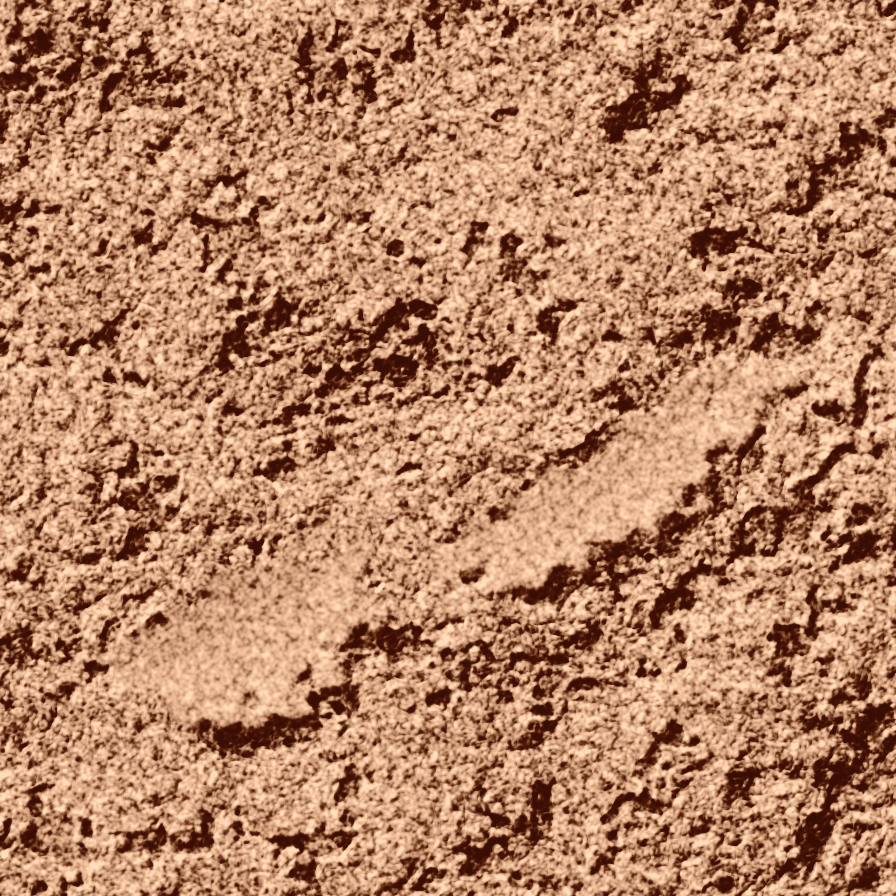
Write a three.js fragment shader that draws this texture.

```glsl
// Crumbly peach-brown pressed powder with smooth swiped slabs, lit from the upper left.
varying vec2 vUv;

#define CRUMB_SCALE 14.0    // cells across the canvas for the largest crumbs
#define GRAIN_SCALE 80.0    // cells across the canvas for the coarsest grains
#define GRAIN_CONTRAST 1.5
#define SLAB_RELIEF 0.055   // height of the slab edges
#define SLAB_SMOOTHNESS 0.75
#define PIT_DEPTH 0.036
#define TRENCH_DEPTH 0.035
#define SUN_SLOPE 1.0       // steepness of the light rays
#define SHADOW_DEPTH 1.35
#define SLOPE_CONTRAST 0.42
#define CAVITY_CONTRAST 14.0
#define EXPOSURE 0.17

const vec2 TO_LIGHT = vec2(-0.6, 0.8);

vec2 gradientAt(vec2 cell) {
  vec3 a = fract(cell.xyx * vec3(0.1031, 0.1030, 0.0973));
  a += dot(a, a.yzx + 33.33);
  float angle = 6.2832 * fract((a.x + a.y) * a.z);
  return vec2(cos(angle), sin(angle));
}

float gradientNoise(vec2 p) {
  vec2 i = floor(p), f = p - i;
  vec2 u = f * f * f * (f * (f * 6.0 - 15.0) + 10.0);
  vec2 e = vec2(1.0, 0.0);
  float low = mix(dot(gradientAt(i), f), dot(gradientAt(i + e.xy), f - e.xy), u.x);
  float high = mix(dot(gradientAt(i + e.yx), f - e.yx), dot(gradientAt(i + e.xx), f - e.xx), u.x);
  return mix(low, high, u.y);
}

vec2 rotate(vec2 p, float angle) {
  float c = cos(angle), s = sin(angle);
  return vec2(c * p.x + s * p.y, c * p.y - s * p.x);
}

// Billowed octaves, slightly steeper when finer: round lumps parted by creases
float crumbs(vec2 p) {
  float sum = 0.0, frequency = CRUMB_SCALE, steepness = 0.85;
  for (int i = 0; i < 4; i++) {
    sum += steepness * abs(gradientNoise(p * frequency + 17.3)) / frequency;
    p = rotate(p, 0.9);
    frequency *= 2.03;
    steepness += 0.08;
  }
  return sum;
}

// Fine speckle of single grains, with deeper gaps than highlights
float grains(vec2 p) {
  float sum = 0.0, frequency = GRAIN_SCALE;
  for (int i = 0; i < 3; i++) {
    sum += gradientNoise(p * frequency + 7.7);
    p = rotate(p, 1.1);
    frequency *= 1.6;
  }
  return GRAIN_CONTRAST * (sum < 0.0 ? 1.2 * sum : sum);
}

// Pressed slab: x is its coverage, y its height, rising to the lower edge
vec2 slab(vec2 p, vec2 center, vec2 halfSize, float angle, float ragged) {
  vec2 q = rotate(p - center, angle) / halfSize;
  q.y += 0.5 * (0.4 - q.x * q.x);
  float cover = smoothstep(0.3, -0.25, length(q) - 1.0 + ragged);
  return vec2(cover, cover * smoothstep(1.2, -1.0, q.y) * SLAB_RELIEF);
}

// Curved crack that follows the outer side of the long slab
float trench(vec2 p, float ragged) {
  vec2 d = p - vec2(0.60, 0.68);
  float r = length(d);
  float arc = smoothstep(0.72, 0.95, dot(d / max(r, 0.001), vec2(0.8, -0.6)));
  return arc * smoothstep(0.028, 0.004, abs(r - 0.385 + 0.06 * ragged));
}

// x is the height of the ground, y how far it is pressed smooth
vec2 ground(vec2 p) {
  float ragged = gradientNoise(p * 27.0 + 5.0);
  float broad = gradientNoise(rotate(p, 0.58) * vec2(4.0, 6.5) + 41.0);
  float hollow = gradientNoise(p * 9.0 + 63.0) + 0.55 * ragged + 0.35 * gradientNoise(p * 62.0);
  float pit = smoothstep(0.13, 0.42, hollow - 0.3 * broad);
  vec2 longSlab = slab(p, vec2(0.68, 0.46), vec2(0.22, 0.055), 0.58, 0.7 * ragged);
  vec2 shortSlab = slab(p, vec2(0.28, 0.29), vec2(0.15, 0.075), 0.45, 0.7 * ragged);
  float scree = max(slab(p, vec2(0.72, 0.385), vec2(0.2, 0.065), 0.62, 1.2 * ragged).x,
                    slab(p, vec2(0.88, 0.09), vec2(0.24, 0.075), 0.5, 1.6 * ragged).x);
  float pressed = max(longSlab.x, shortSlab.x);
  float rough = (1.0 - SLAB_SMOOTHNESS * pressed) * (1.0 - 0.6 * broad + 0.4 * scree);
  float sunken = PIT_DEPTH * pit + TRENCH_DEPTH * trench(p, ragged) + 0.027 * scree;
  float h = crumbs(p + 0.004 * ragged) * rough + (0.06 * broad - sunken) * (1.0 - pressed);
  return vec2(h + max(longSlab.y, shortSlab.y), pressed);
}

// How far the ground toward the light rises above the ray
float castShadow(vec2 p, float level) {
  float blocked = 0.0;
  for (int i = 1; i <= 9; i++) {
    float s = float(i) / 9.0;
    float reach = 0.06 * s * s;
    blocked = max(blocked, ground(p + TO_LIGHT * reach).x - level - reach * SUN_SLOPE);
  }
  return smoothstep(0.0, 0.016, blocked);
}

vec3 powderColor(float tone) {
  vec3 c = mix(vec3(0.22, 0.05, 0.015), vec3(0.28, 0.08, 0.03), smoothstep(-2.8, -1.75, tone));
  c = mix(c, vec3(0.43, 0.22, 0.11), smoothstep(-1.75, -1.04, tone));
  c = mix(c, vec3(0.61, 0.41, 0.28), clamp((tone + 1.04) / 0.52, 0.0, 1.0));
  c = mix(c, vec3(0.76, 0.56, 0.43), clamp((tone + 0.52) / 0.47, 0.0, 1.0));
  c = mix(c, vec3(0.88, 0.68, 0.54), clamp((tone + 0.05) / 0.60, 0.0, 1.0));
  return mix(c, vec3(0.98, 0.80, 0.66), clamp((tone - 0.55) / 0.85, 0.0, 1.6));
}

void main() {
  vec2 here = ground(vUv);
  float stepSize = 0.002;
  float slope = (here.x - ground(vUv + TO_LIGHT * stepSize).x) / stepSize;
  float tone = EXPOSURE + SLOPE_CONTRAST * clamp(slope, -2.5, 2.5);
  tone += CAVITY_CONTRAST * (here.x - 0.016) + grains(vUv) * (1.0 - 0.3 * here.y);
  tone -= SHADOW_DEPTH * castShadow(vUv, here.x);
  gl_FragColor = vec4(powderColor(tone), 1.0);
}
```
